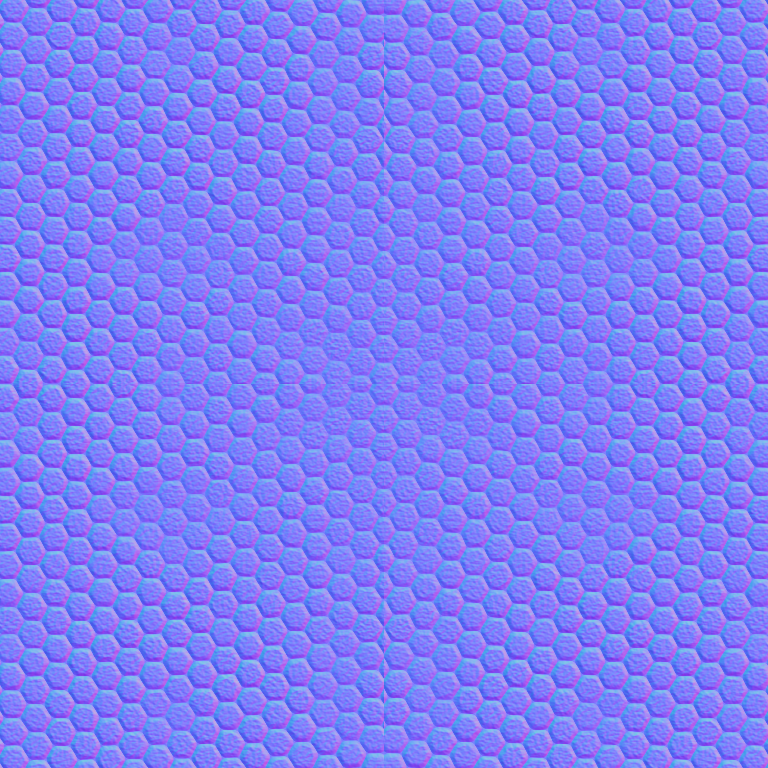
This texture map is drawn by a three.js fragment shader. Its source:

```glsl
varying vec2 vUv;

// Layout, as fractions of the canvas width
const float ROW_PITCH = 0.0362;      // height of one hexagon
const float COLUMN_PITCH = 0.0309;   // spacing of hexagon columns
const vec2 COLUMN_LEAN = vec2(0.012, 0.06); // slope and curve toward the seam
const float LEAN_FALLOFF = 0.8;      // columns straighten toward the sides
const vec3 ROW_RISE = vec3(0.0098, 0.038, -0.041); // offset, slope, curve

// Relief
const float BEVEL = 0.17;            // bevel width, in rows
const float CORNER = 0.13;           // corner rounding, in rows
const float TILE_HEIGHT = 0.0021;
const float DOME_HEIGHT = 0.0005;
const float EDGE_WOBBLE = 0.03;
const float WEAR = 0.4;
const vec2 GRAIN_SCALE = vec2(165.0, 215.0);
const float GRAIN_HEIGHT = 0.0007;
const float SAMPLE_STEP = 0.0006;

const vec2 LATTICE = vec2(1.73205, 1.0);
const vec2 HEX_SIDE = vec2(0.866025, 0.5);

float hash(vec2 p) {
  return fract(sin(dot(p, vec2(127.1, 311.7))) * 43758.5);
}

vec2 gradientAt(vec2 cell) {
  float angle = 6.28318 * hash(cell);
  return vec2(cos(angle), sin(angle));
}

// Gradient noise, roughly -0.7 to 0.7
float noise(vec2 p) {
  vec2 i = floor(p);
  vec2 f = p - i;
  vec2 w = f * f * f * (f * (f * 6.0 - 15.0) + 10.0);
  vec2 e = vec2(1.0, 0.0);
  float low = mix(dot(gradientAt(i), f), dot(gradientAt(i + e.xy), f - e.xy), w.x);
  float high = mix(dot(gradientAt(i + e.yx), f - e.yx), dot(gradientAt(i + e.xx), f - e.xx), w.x);
  return mix(low, high, w.y);
}

float smoothMax(float a, float b, float k) {
  float h = max(k - abs(a - b), 0.0) / k;
  return max(a, b) + h * h * k * 0.25;
}

// Offset from the nearest hexagon centre (xy) and its cell index (zw)
vec4 hexCell(vec2 p) {
  vec2 a = mod(p + 0.5 * LATTICE, LATTICE) - 0.5 * LATTICE;
  vec2 b = mod(p, LATTICE) - 0.5 * LATTICE;
  vec2 offset = dot(a, a) < dot(b, b) ? a : b;
  return vec4(offset, floor((p - offset) / HEX_SIDE + 0.5));
}

// Distance inward from the rounded hexagon outline
float edgeDistance(vec2 offset) {
  vec2 l = abs(offset);
  vec2 slanted = vec2(dot(l, HEX_SIDE), abs(dot(l, vec2(HEX_SIDE.x, -HEX_SIDE.y))));
  float sides = smoothMax(slanted.x, slanted.y, CORNER);
  return 0.5 - smoothMax(l.y, sides, CORNER);
}

float surfaceHeight(vec2 uv) {
  // Four mirrored quadrants
  vec2 q = abs(uv - 0.5);

  // Slightly turned hexagon grid
  float rise = ROW_RISE.x + q.x * (ROW_RISE.y + q.x * ROW_RISE.z);
  float lean = q.y * (COLUMN_LEAN.x + q.y * COLUMN_LEAN.y) * (1.0 - LEAN_FALLOFF * q.x);
  vec2 p = vec2((q.x + lean) / COLUMN_PITCH * HEX_SIDE.x, (q.y - rise) / ROW_PITCH);
  p += EDGE_WOBBLE * vec2(noise(p * 1.7), noise(p * 1.7 + 31.0));

  vec4 cell = hexCell(p);
  float tile = hash(cell.zw + 7.0);
  float edge = edgeDistance(cell.xy);

  // Rounded shoulder falling into a narrow groove
  float t = clamp(edge / (BEVEL * mix(0.9, 1.15, tile)), 0.0, 1.0);
  float shoulder = t * (2.0 - t);
  float bevel = mix(shoulder, smoothstep(0.0, 1.0, t), 0.5);
  float dome = smoothstep(0.0, 0.5, edge);

  // Flatter in worn patches and near the middle
  float wear = WEAR * smoothstep(0.0, 0.5, noise(q * 9.0 + 4.0));
  float strength = mix(0.8, 1.2, smoothstep(0.0, 0.45, length(q)));
  strength *= (1.0 - wear) * mix(0.8, 1.2, tile);

  // Fine leathery grain
  vec2 g = q * GRAIN_SCALE;
  float grain = noise(g) + 0.45 * noise(g * 1.5 + 17.0);
  grain *= mix(0.4, 1.0, bevel) * mix(0.85, 1.15, hash(cell.zw + 19.0));

  return TILE_HEIGHT * strength * bevel + DOME_HEIGHT * dome
       + GRAIN_HEIGHT * grain;
}

void main() {
  // Tangent-space normal from central differences
  vec2 e = vec2(SAMPLE_STEP, 0.0);
  vec2 slope = vec2(surfaceHeight(vUv + e.xy) - surfaceHeight(vUv - e.xy),
                    surfaceHeight(vUv + e.yx) - surfaceHeight(vUv - e.yx))
             / (2.0 * SAMPLE_STEP);
  vec3 normal = normalize(vec3(-slope, 1.0));
  gl_FragColor = vec4(normal * 0.5 + 0.5 - vec3(0.0, 0.0, 0.012), 1.0);
}
```
